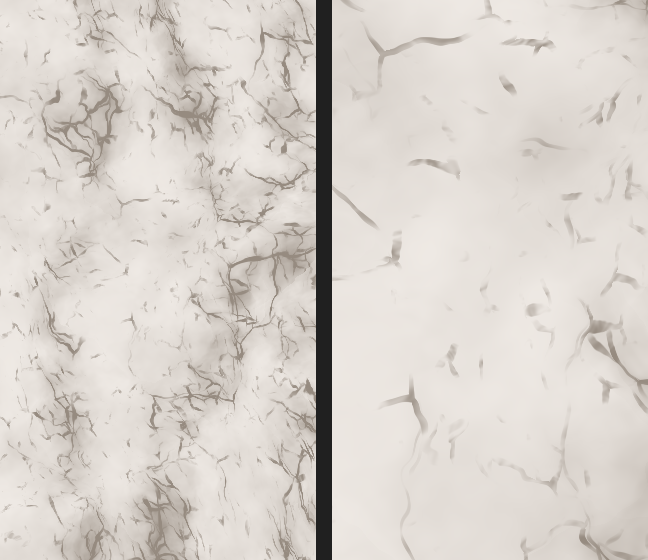
Left, the full canvas; right, a detail of the centre.
A WebGL 2 fragment shader for this texture:

```glsl
#version 300 es
precision highp float;
// Pale marble: white pebbles and warm grey mist, crossed by steep vein belts.
// Sine layers bend the plane; cell borders at four scales shade the pebble rims,
// and the finest brown cracks gather only along the rims of the larger cells.

#define PALE vec3(0.934, 0.914, 0.894)
#define DARK vec3(0.550, 0.505, 0.460)
#define WARP 0.022
#define LEAN 0.25
#define CELLS vec2(5.6, 3.6)
#define MIST 0.13
#define WASH 0.13
#define HALO 0.34
#define RIM_FALLOFF 7.5
#define CRACK_WIDTH 0.0004
#define CRACK_TONE 0.90

uniform vec2 u_resolution;
out vec4 fragColor;

const mat2 TURN = mat2(0.8, 0.6, -0.6, 0.8);

vec2 hash2(vec2 cell) {
    vec3 h = fract(cell.xyx * vec3(0.1031, 0.1030, 0.0973));
    h += dot(h, h.yzx + 33.33);
    return fract((h.xx + h.yz) * h.zy);
}

// Layered sines, roughly -0.7 to 0.7
float clouds(vec2 p) {
    float sum = 0.0, amp = 0.5;
    for (int i = 0; i < 5; i++) {
        p = TURN * p * 1.9 + 1.7;
        sum += amp * sin(p.x + 1.2 * sin(p.y * 0.8)) * sin(p.y + sin(p.x * 0.7));
        amp *= 0.6;
    }
    return sum;
}

// Bends the plane from broad curves down to ragged detail
vec2 warp(vec2 p) {
    float amp = WARP, freq = 9.0;
    vec2 axis = p;
    for (int i = 0; i < 7; i++) {
        axis = TURN * axis + 0.37;
        vec2 push = amp * sin(freq * axis.yx + vec2(1.3, 4.1) * float(i));
        p += push;
        axis += push;
        amp *= 0.56;
        freq *= 1.9;
    }
    return p;
}

// Distance to the border between the two nearest cell points
float cellEdge(vec2 p) {
    vec2 base = floor(p), f = fract(p);
    vec2 near = vec2(9.0), next = vec2(9.0);
    for (int y = -1; y <= 1; y++) {
        for (int x = -1; x <= 1; x++) {
            vec2 g = vec2(x, y);
            vec2 d = g + 0.1 + 0.8 * hash2(base + g) - f;
            if (dot(d, d) < dot(near, near)) {
                next = near;
                near = d;
            } else if (dot(d, d) < dot(next, next)) {
                next = d;
            }
        }
    }
    return dot(0.5 * (near + next), normalize(next - near));
}

// Three meandering belts from top to bottom
float belts(vec2 p) {
    vec3 bend = vec3(0.02, 0.08, 0.035);
    vec3 width = vec3(0.055, 0.075, 0.065);
    float belt = 0.0;
    for (int i = 0; i < 3; i++) {
        float k = float(i);
        float centre = 0.13 + 0.25 * k - 0.025 * k * k;
        centre += bend[i] * cos(5.5 * p.y - 2.75 + 1.5 * (k - 1.0));
        float d = (p.x - centre) / width[i];
        belt = max(belt, exp(-d * d));
    }
    return belt;
}

void main() {
    vec2 p = gl_FragCoord.xy / u_resolution.y;
    float soft = 0.0005 + 0.6 / u_resolution.y;
    vec2 q = warp(p);
    vec2 leaning = vec2(q.x + LEAN * q.y, q.y);
    float belt = belts(q) * clamp(0.8 + 0.9 * clouds(q * 7.0), 0.0, 1.1);

    // Broad mist and the grey stain of the belts
    float tone = max(0.0, 0.03 + MIST * clouds(p * 8.0 + 3.0));
    tone += WASH * belt * max(0.0, 0.9 + 1.8 * clouds(q * 16.0));

    // Rims and cracks from large pebbles to fine crackle
    float crack = 0.0, strength = HALO, strip = 0.0;
    for (int i = 0; i < 4; i++) {
        float k = float(i);
        vec2 scale = CELLS * pow(2.0, k);
        float patches = clouds(q * (12.0 + 8.0 * k) + 7.0 * k);
        float edge = cellEdge(leaning * scale + 9.0 * k);
        float rim = exp(-RIM_FALLOFF * edge);
        float zone = i < 2 ? max(belt, 0.38 - 0.38 * k) : belt * strip;
        if (i < 2) strip = max(strip, rim * (1.0 - 0.15 * k));
        tone += strength * zone * rim * max(0.0, 0.6 + 0.9 * patches);
        strength *= 0.7;

        float width = CRACK_WIDTH * max(0.0, 0.8 + 5.0 * patches);
        float line = 1.0 - smoothstep(width, width + soft, 1.2 * edge / scale.x);
        crack = max(crack, line * smoothstep(0.25, 1.05, zone + 0.9 * patches));
    }
    tone = mix(tone, max(tone, CRACK_TONE), crack);
    fragColor = vec4(mix(PALE, DARK, clamp(tone, 0.0, 1.0)), 1.0);
}
```
